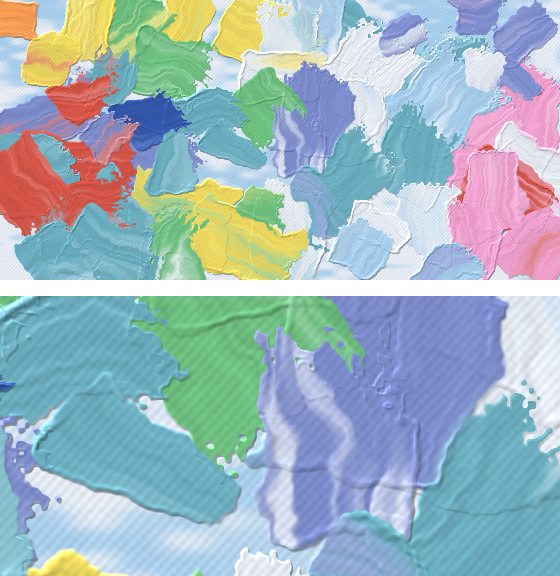
Top: the whole. Bottom: its middle third, enlarged.
Reproduce this texture procedurally as a Shadertoy shader.

```glsl
// Abstract palette-knife painting: overlapping dabs of thick paint on woven canvas.
// Each dab is a warped box with streaked colour, dry ragged ends and a raised rim;
// the accumulated paint height is then lit from the upper left.

#define GRID_X 10
#define GRID_Y 6
#define BIG_DAB 0.205
#define SMALL_DAB 0.085
#define EDGE_WARP 0.085
#define DRYNESS 0.16
#define STREAK_MIX 0.8
#define PAINT_DEPTH 0.0045
#define RIM_HEIGHT 0.0045
#define WEAVE_FREQ 470.0
#define WEAVE_DEPTH 0.00042
#define RELIEF 0.3

const vec3 WHITE  = vec3(0.90, 0.92, 0.95);
const vec3 SKY    = vec3(0.65, 0.80, 0.92);
const vec3 TEAL   = vec3(0.42, 0.68, 0.75);
const vec3 BLUE   = vec3(0.20, 0.34, 0.67);
const vec3 VIOLET = vec3(0.49, 0.55, 0.80);
const vec3 PINK   = vec3(0.94, 0.63, 0.81);
const vec3 RED    = vec3(0.83, 0.33, 0.28);
const vec3 ORANGE = vec3(0.96, 0.60, 0.32);
const vec3 YELLOW = vec3(0.93, 0.85, 0.38);
const vec3 GREEN  = vec3(0.43, 0.75, 0.50);

float hash(vec2 p) {
    return fract(sin(dot(p, vec2(127.1, 311.7))) * 43758.5453);
}

float noise(vec2 p) {
    vec2 i = floor(p), f = fract(p);
    f = f * f * (3.0 - 2.0 * f);
    return mix(mix(hash(i), hash(i + vec2(1, 0)), f.x),
               mix(hash(i + vec2(0, 1)), hash(i + vec2(1, 1)), f.x), f.y);
}

vec2 noise2(vec2 p) {
    return vec2(noise(p), noise(p + 37.7)) - 0.5;
}

// Pigment picked by the random r from the colour family of the zone around c
vec3 pigment(vec2 c, float r) {
    if (c.x < 0.40 && c.y > 0.76) return r < 0.5 ? ORANGE : r < 0.85 ? YELLOW : RED;
    if (c.x < 0.80 && c.y > 0.74) return r < 0.5 ? YELLOW : GREEN;
    if (c.x < 0.42 && c.y > 0.30) return r < 0.66 ? RED : r < 0.88 ? TEAL : VIOLET;
    if (c.x < 0.50) return r < 0.76 ? TEAL : r < 0.90 ? SKY : RED;
    if (c.x < 0.88 && c.y > 0.30) return r < 0.38 ? BLUE : r < 0.72 ? TEAL : VIOLET;
    if (c.x < 1.00) return r < 0.45 ? YELLOW : r < 0.80 ? GREEN : WHITE;
    if (c.x > 1.62 && c.y > 0.70) return r < 0.6 ? VIOLET : r < 0.8 ? PINK : WHITE;
    if (c.x > 1.60) return r < 0.78 ? PINK : r < 0.88 ? RED : WHITE;
    return r < 0.34 ? WHITE : r < 0.56 ? SKY : r < 0.80 ? TEAL : VIOLET;
}

// Colour in rgb, paint height in a
vec4 painting(vec2 p) {
    float soft = max(0.0025, 0.8 / iResolution.y);
    vec2 fineWarp = 0.022 * noise2(p * 26.0) + 0.008 * noise2(p * 80.0);
    float grain = noise(p * 110.0);

    // Thin wash over the canvas
    float wash = noise(p * 6.0) * 0.6 + noise(p * vec2(18.0, 40.0)) * 0.4;
    vec3 col = mix(WHITE, SKY, smoothstep(0.35, 0.75, wash));
    float height = 0.0;

    // Dabs in shuffled grid order, large ones first
    int count = GRID_X * GRID_Y;
    for (int i = 0; i < count; i++) {
        int k = (i * 17 + 5) % count;
        vec2 id = vec2(k % GRID_X, k / GRID_X);
        vec2 jitter = vec2(hash(id + 3.1), hash(id + 8.4));
        vec2 center = (id + jitter) / vec2(GRID_X, GRID_Y) * vec2(2.0, 1.0);
        float size = mix(BIG_DAB, SMALL_DAB, float(i) / float(count));
        vec2 q = p - center;
        if (length(q) > size * 1.4 + 0.09) continue;

        // Local frame along the knife stroke
        float angle = (hash(id + 15.2) - 0.4) * 2.6;
        float ca = cos(angle), sa = sin(angle);
        q += EDGE_WARP * noise2(p * 7.0 + id * 5.3) + fineWarp;
        q = vec2(ca * q.x + sa * q.y, ca * q.y - sa * q.x);
        vec2 halfSize = size * vec2(1.0, 0.55 + 0.35 * hash(id + 21.9));

        // Streaks, and a rounded box that breaks up towards its dry end
        vec2 seed = id * 9.7;
        float streak = noise(q * vec2(7.0, 95.0) + seed);
        float broad = noise(q * vec2(5.0, 17.0) + seed);
        float dry = smoothstep(0.1, 1.0, q.x / halfSize.x) * hash(id + 27.3);
        vec2 b = abs(q) - halfSize + 0.03;
        float d = length(max(b, 0.0)) + min(max(b.x, b.y), 0.0) - 0.03;
        d += DRYNESS * dry * (0.55 * streak + 0.45 * grain - 0.3);
        float cover = smoothstep(soft, -soft, d);

        // Two pigments dragged into each other
        vec3 body = pigment(center, hash(id + 33.6));
        vec3 second = mix(pigment(center, hash(id + 41.8)), WHITE, 0.25);
        float blend = smoothstep(0.42, 0.80, 0.62 * broad + 0.38 * streak);
        vec3 paint = mix(body, second, blend * STREAK_MIX);
        paint *= 0.95 + 0.09 * streak;
        col = mix(col, paint, cover);

        // Paint body with knife grooves, and an uneven rim
        float rim = exp(-pow((d + 0.007) / 0.005, 2.0));
        rim *= smoothstep(0.35, 0.75, noise(p * 9.0 + seed)) * (1.0 - dry);
        float layer = height * 0.4 + PAINT_DEPTH * (0.75 + 0.25 * streak);
        height = mix(height, layer + RIM_HEIGHT * rim, cover);
    }

    // Weave shows through where paint is thin
    vec2 w = (p + 0.004 * noise2(p * 14.0)) * WEAVE_FREQ;
    float weave = sin(w.x + 0.06 * w.y) * sin(w.y - 0.04 * w.x) + grain - 0.5;
    height += WEAVE_DEPTH * weave * smoothstep(0.014, 0.003, height);
    return vec4(col, height);
}

void mainImage(out vec4 fragColor, in vec2 fragCoord) {
    vec2 p = fragCoord / iResolution.y;
    vec2 toLight = 0.0035 * normalize(vec2(-0.6, 0.8));
    vec4 here = painting(p);
    float slope = (here.a - painting(p + toLight).a) / length(toLight);

    // Relief shading and a wet glint on the ridges
    vec3 col = here.rgb * (1.0 + clamp(slope * RELIEF, -0.38, 0.22));
    col += 0.16 * smoothstep(0.5, 1.4, slope);
    fragColor = vec4(clamp(col, 0.0, 1.0), 1.0);
}
```
